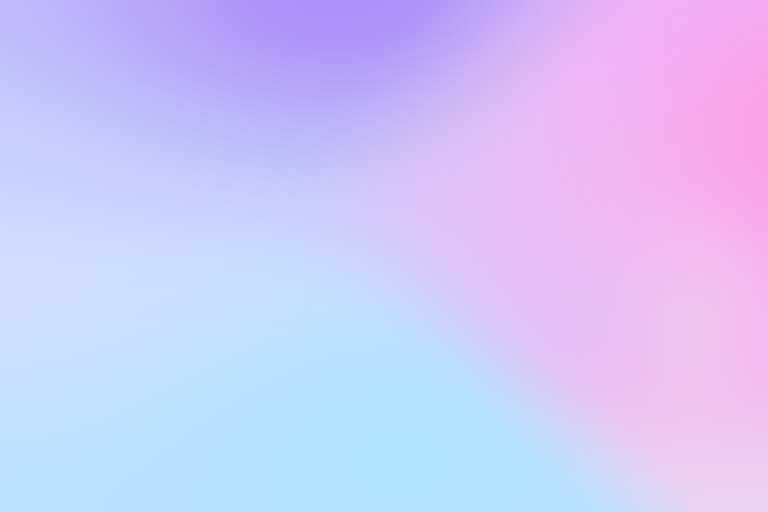
Reproduce this background procedurally as a Shadertoy shader.

```glsl
// A soft pastel backdrop: a pale blue field with violet and cyan glows on the
// left meets a pink field on the right along a blurred, hyperbola-shaped edge.
// Both fields are vertical or horizontal ramps tinted by elliptical glows.

#define EDGE_TIP   vec2(0.735, 0.60)  // leftmost point of the pink field
#define EDGE_ROUND 0.07               // rounding of the edge at its tip
#define BLUR_LOW   0.17               // half width of the edge, lower arm
#define BLUR_HIGH  0.26               // half width of the edge, upper arm

const vec3 ICE        = vec3(0.74, 0.88, 0.99);
const vec3 MIST       = vec3(0.815, 0.872, 0.99);
const vec3 PERIWINKLE = vec3(0.78, 0.83, 0.99);
const vec3 LAVENDER   = vec3(0.77, 0.765, 0.99);
const vec3 VIOLET     = vec3(0.675, 0.56, 0.97);
const vec3 CYAN       = vec3(0.69, 0.89, 0.99);
const vec3 ORCHID     = vec3(0.88, 0.745, 0.95);
const vec3 PINK       = vec3(0.96, 0.705, 0.93);
const vec3 MAUVE      = vec3(0.94, 0.69, 0.98);
const vec3 HOT_PINK   = vec3(0.985, 0.64, 0.905);
const vec3 BLUSH      = vec3(0.92, 0.82, 0.94);

// Gaussian falloff around an elliptical centre
float glow(vec2 p, vec2 centre, vec2 radius) {
    vec2 d = (p - centre) / radius;
    return exp(-dot(d, d));
}

// Vertical blue ramp with a violet glow above and a cyan glow below
vec3 blueField(vec2 p) {
    vec3 col = mix(ICE, MIST, smoothstep(0.0, 0.45, p.y));
    col = mix(col, PERIWINKLE, smoothstep(0.45, 0.75, p.y));
    col = mix(col, LAVENDER, smoothstep(0.70, 1.0, p.y));
    col = mix(col, CYAN, glow(p, vec2(0.78, 0.10), vec2(0.45, 0.33)));
    return mix(col, VIOLET, glow(p, vec2(0.66, 1.04), vec2(0.50, 0.32)));
}

// Horizontal pink ramp, mauve on top, hot at the right side, pale at the foot
vec3 pinkField(vec2 p) {
    vec3 col = mix(ORCHID, PINK, smoothstep(0.85, 1.45, p.x));
    col = mix(col, MAUVE, glow(p, vec2(1.33, 1.06), vec2(0.32, 0.24)));
    col = mix(col, HOT_PINK, glow(p, vec2(1.54, 0.73), vec2(0.24, 0.27)));
    col = mix(col, ORCHID, 0.7 * glow(p, vec2(1.12, 0.38), vec2(0.16, 0.16)));
    col = mix(col, BLUSH, 0.6 * glow(p, vec2(1.36, 0.36), vec2(0.13, 0.18)));
    return mix(col, BLUSH, 1.0 - smoothstep(0.0, 0.36, p.y));
}

// Coverage of the pink field, blurred more toward the upper arm
float pinkCoverage(vec2 p) {
    float rise = length(vec2(p.y - EDGE_TIP.y, EDGE_ROUND)) - EDGE_ROUND;
    float blur = mix(BLUR_LOW, BLUR_HIGH, smoothstep(0.2, 0.6, p.y));
    return smoothstep(-blur, blur, p.x - EDGE_TIP.x - rise);
}

void mainImage(out vec4 fragColor, in vec2 fragCoord) {
    // Canvas units: x spans 0 to 1.5, y spans 0 to 1
    vec2 p = fragCoord / iResolution.xy * vec2(1.5, 1.0);
    vec3 col = mix(blueField(p), pinkField(p), pinkCoverage(p));
    fragColor = vec4(col, 1.0);
}
```
